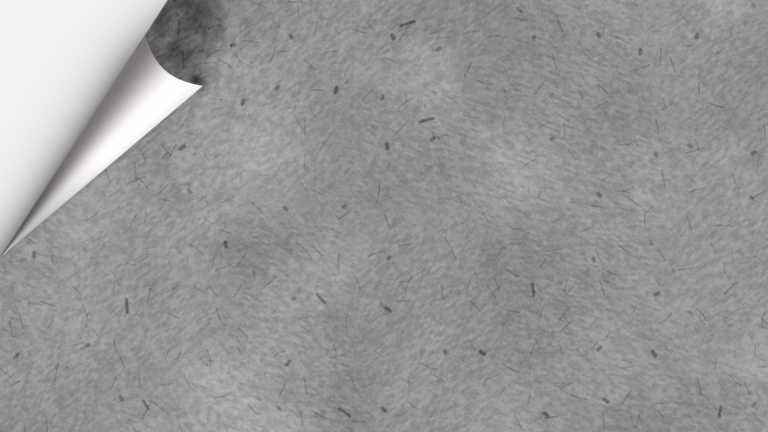
A Shadertoy shader for this texture:

```glsl
#define STONE_GREY 0.573
#define CLOUD_CONTRAST 0.14
#define GRAIN_CONTRAST 0.09
#define FINE_CONTRAST 0.055
#define SPECK_DARKNESS 0.20
#define FIBRE_DARKNESS 0.075
#define PAGE_WHITE vec3(0.95, 0.95, 0.955)
#define FOLD_START vec2(0.0, 0.403)
#define FOLD_ANGLE 0.994
#define CURL_ANGLE 0.291
#define CURL_LENGTH 0.616

float hash(vec2 p) {
    return fract(sin(dot(p, vec2(12.9898, 78.233))) * 43758.5453);
}

float noise(vec2 p) {
    vec2 i = floor(p), f = fract(p);
    f = f * f * (3.0 - 2.0 * f);
    return mix(mix(hash(i), hash(i + vec2(1, 0)), f.x),
               mix(hash(i + vec2(0, 1)), hash(i + vec2(1, 1)), f.x), f.y);
}

float fbm(vec2 p) {
    float sum = 0.0, amp = 0.5;
    for (int i = 0; i < 4; i++) {
        sum += amp * noise(p);
        p = mat2(0.8, 0.6, -0.6, 0.8) * p * 2.03 + 7.3;
        amp *= 0.5;
    }
    return sum;
}

vec2 rotate(vec2 p, float a) {
    float c = cos(a), s = sin(a);
    return vec2(c * p.x + s * p.y, c * p.y - s * p.x);
}

// Random soft strokes, at most one per grid cell
float strokes(vec2 p, float cell, float chance, float halfLength, float radius, float seed) {
    vec2 id = floor(p / cell);
    vec2 key = id + seed;
    vec2 centre = 0.3 + 0.4 * vec2(hash(key + 3.1), hash(key + 5.7));
    vec2 q = rotate(p - (id + centre) * cell, 0.2 + 2.4 * hash(key + 8.3));
    float size = 0.3 + 0.7 * hash(key + 11.9);
    q.y += 12.0 * (hash(key + 14.2) - 0.5) * q.x * q.x;
    q.x -= clamp(q.x, -halfLength * size, halfLength * size);
    float body = 1.0 - smoothstep(radius * 0.3, radius + 0.0015, length(q));
    return body * step(hash(key), chance) * (0.4 + 0.6 * size);
}

float stone(vec2 p) {
    // Broad clouds and pale worn patches
    float shade = STONE_GREY + CLOUD_CONTRAST * (fbm(p * 5.0 + 2.0) - 0.469);
    float worn = smoothstep(0.62, 0.85, noise(p * 6.0 + 31.0));
    shade += 0.06 * worn * noise(p * 70.0);

    // Short grain whose direction changes from place to place
    float slanted = noise(rotate(p, 0.65) * vec2(75.0, 150.0));
    float crossed = noise(rotate(p, -0.35) * vec2(80.0, 155.0) + 40.0);
    float grain = mix(slanted, crossed, smoothstep(0.4, 0.6, noise(p * 3.0 + 9.0)));
    shade += GRAIN_CONTRAST * (grain - 0.5);
    shade += FINE_CONTRAST * (noise(rotate(p, 0.4) * 210.0) - 0.5);

    // Dark specks and faint hairs
    shade -= SPECK_DARKNESS * strokes(p, 0.12, 0.32, 0.006, 0.0055, 1.0);
    shade -= SPECK_DARKNESS * strokes(p + 0.05, 0.23, 0.22, 0.018, 0.004, 23.0);
    for (int i = 0; i < 3; i++) {
        float k = float(i);
        shade -= FIBRE_DARKNESS * strokes(rotate(p, k * 0.7) + k * 0.31, 0.075, 0.5, 0.02, 0.0018, 50.0 + k * 17.0);
    }
    return shade;
}

// Sooty stain in the hollow behind the curl
float soot(vec2 p) {
    float mottled = fbm(p * 22.0);
    float area = 1.0 - smoothstep(0.05, 0.135, length((p - vec2(0.415, 0.935)) * vec2(1.0, 0.85)) + 0.07 * (mottled - 0.47));
    float tip = exp(-dot(p - vec2(0.455, 0.812), p - vec2(0.455, 0.812)) / 0.0004);
    float top = exp(-length((p - vec2(0.475, 1.0)) * vec2(1.0, 1.6)) / 0.035);
    return area * (0.08 + 0.35 * mottled) + 0.32 * tip + 0.2 * top * mottled;
}

void mainImage(out vec4 fragColor, in vec2 fragCoord) {
    vec2 p = fragCoord / iResolution.y;
    float soft = max(1.0 / iResolution.y, 0.002);
    vec3 color = vec3(max(stone(p) - soot(p), 0.06));

    // Curl: wedge turning from the fold, closed by a hollow arc
    vec2 q = p - FOLD_START;
    float reach = length(q);
    float turn = (FOLD_ANGLE - atan(q.y, q.x + 0.00001)) / CURL_ANGLE;
    float t = clamp(turn, 0.0, 1.0);
    float foldSide = rotate(q, FOLD_ANGLE).y;
    float lowerSide = -rotate(q, FOLD_ANGLE - CURL_ANGLE).y;
    float arcSide = reach - CURL_LENGTH + 0.15 * t * (1.0 - t);
    float curl = max(max(foldSide, lowerSide), arcSide);

    // Thin contact shadow under the free edge
    color *= 1.0 - 0.12 * exp(-max(curl, 0.0) / 0.008);

    // Page, shaded towards the fold
    float shadow = 0.42 * exp(-max(foldSide, 0.0) / 0.035);
    shadow *= 1.0 - 0.65 * smoothstep(0.5, 0.72, reach);
    color = mix(color, PAGE_WHITE - shadow, smoothstep(-soft, soft, foldSide));

    // Rounded paper, dark at the fold and bright along its crest
    float light = mix(0.47, 1.0, smoothstep(0.05, 0.68, t)) - 0.06 * smoothstep(0.85, 1.0, t);
    light *= mix(0.72, 1.0, smoothstep(0.05, 0.36, reach));
    vec3 paper = light * mix(vec3(1.02, 0.985, 0.985), vec3(1.0), t);
    color = mix(color, paper, 1.0 - smoothstep(-soft, soft, curl));

    fragColor = vec4(clamp(color, 0.0, 1.0), 1.0);
}
```
